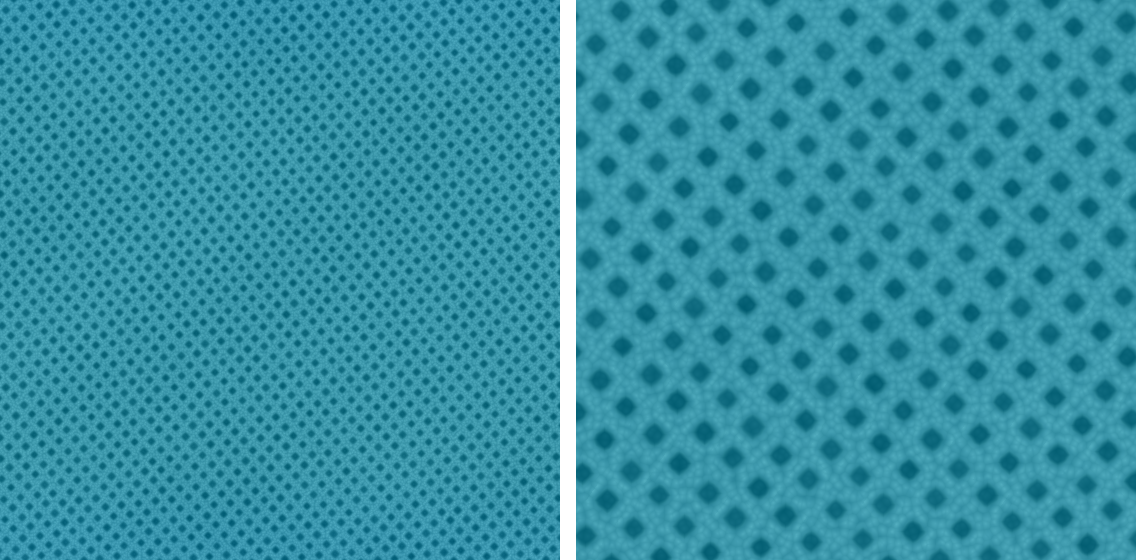
Left, the full canvas; right, a detail of the centre.
A Shadertoy shader for this texture:

```glsl
// Teal nonwoven cloth with a slanted lattice of small embossed diamond pits.

// Lattice steps between neighbouring pits, in canvas units
const vec2 STEP_DOWN = vec2(0.0161, -0.0164);
const vec2 STEP_UP = vec2(0.0137, 0.0197);

const float PIT_RADIUS = 0.0051;
const float SHADE_RADIUS = 0.0081;
const float RIM_RADIUS = 0.0096;
const float RIM_WIDTH = 0.0022;
const float DIAMOND_MIX = 0.5;      // 0 = round pits, 1 = diamond pits
const float SIZE_VARIATION = 0.14;
const float PIT_JITTER = 0.10;      // in lattice cells
const float RIB_WIDTH = 0.20;       // in lattice cells
const float WARP_AMOUNT = 0.0016;
const float FIBRE_CELLS = 210.0;
const float FIBRE_STRENGTH = 0.085;
const float MOTTLE_STRENGTH = 0.005;

const vec3 PIT_COLOR = vec3(0.04, 0.40, 0.48);
const vec3 SHADE_COLOR = vec3(0.15, 0.51, 0.58);
const vec3 CLOTH_COLOR = vec3(0.21, 0.57, 0.65);
const vec3 RIB_COLOR = vec3(0.27, 0.63, 0.70);
const vec3 EDGE_TINT = vec3(-0.015, -0.01, 0.012);

vec2 hash2(vec2 p) {
    vec3 h = fract(p.xyx * vec3(0.1031, 0.1030, 0.0973));
    h += dot(h, h.yzx + 33.33);
    return fract((h.xx + h.yz) * h.zy);
}

// Distance to the nearest scattered point, in cell units
float cellular(vec2 p) {
    vec2 cell = floor(p);
    float nearest = 8.0;
    for (int y = -1; y <= 1; y++) {
        for (int x = -1; x <= 1; x++) {
            vec2 neighbour = cell + vec2(x, y);
            vec2 offset = neighbour + hash2(neighbour) - p;
            nearest = min(nearest, dot(offset, offset));
        }
    }
    return sqrt(nearest);
}

// Broad uneven tone from layered sines
float mottle(vec2 p) {
    return sin(p.x * 9.0 + 2.0 * sin(p.y * 7.0))
         + 0.7 * sin(p.y * 17.0 - p.x * 12.0 + 1.3)
         + 0.5 * sin(p.x * 41.0 + 2.0 * sin(p.y * 33.0));
}

// Blend of round and diamond distance from the pit centre
float pitDistance(vec2 p) {
    float diamond = (abs(p.x) + abs(p.y)) * 0.82;
    return mix(length(p), diamond, DIAMOND_MIX);
}

void mainImage(out vec4 fragColor, in vec2 fragCoord) {
    vec2 uv = fragCoord / iResolution.y;
    float pixel = 1.0 / iResolution.y;

    // Gently stretched lattice
    vec2 warped = uv + WARP_AMOUNT * sin(uv.yx * vec2(11.0, 8.0) + vec2(0.4, 2.1));
    mat2 lattice = mat2(STEP_DOWN, STEP_UP);
    vec2 grid = inverse(lattice) * warped;
    vec2 id = floor(grid);
    vec2 local = fract(grid) - 0.5;
    vec2 jitter = hash2(id) - 0.5;
    vec2 variation = hash2(id + 71.0) - 0.5;

    // Fibre grain slightly roughens the pit outlines
    float fibre = cellular(uv * FIBRE_CELLS) - 0.5;
    float size = 1.0 + SIZE_VARIATION * variation.x;
    float dist = pitDistance(lattice * (local - PIT_JITTER * jitter)) / size;
    dist += fibre * 0.0016;

    // Raised ribs between the pits, with an uneven rim around each pit
    vec2 toRib = 0.5 - abs(local);
    float rib = 1.0 - smoothstep(0.0, RIB_WIDTH, min(toRib.x, toRib.y));
    float rim = 1.0 - smoothstep(0.0, RIM_WIDTH, abs(dist - RIM_RADIUS));
    float raised = mix(rib, rim, 0.4) * (0.95 - 0.5 * fibre);

    // Shaded slopes and dark pit floors
    float soft = 0.0009 + pixel;
    float shade = 1.0 - smoothstep(PIT_RADIUS, SHADE_RADIUS, dist);
    float pit = 1.0 - smoothstep(PIT_RADIUS - soft, PIT_RADIUS + soft, dist);
    vec3 color = mix(CLOTH_COLOR, RIB_COLOR, raised);
    color = mix(color, SHADE_COLOR, shade);
    color = mix(color, PIT_COLOR + 0.04 * variation.y, pit);

    // Grain, uneven tone and bluer top and bottom edges
    color -= FIBRE_STRENGTH * fibre * (1.0 - 0.5 * pit);
    color += MOTTLE_STRENGTH * mottle(uv);
    color += EDGE_TINT * smoothstep(0.3, 0.5, abs(uv.y - 0.5));

    fragColor = vec4(clamp(color, 0.0, 1.0), 1.0);
}
```
